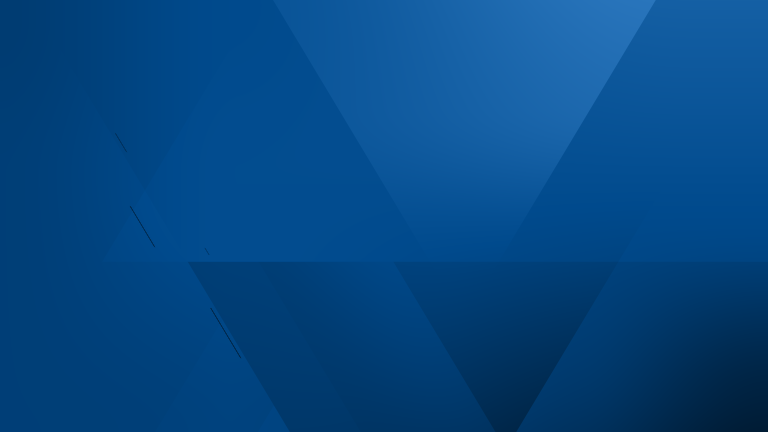
Reproduce this background procedurally as a Shadertoy shader.

```glsl
#define SLANT 0.6
#define HORIZON 0.606
#define BASE_TONE 0.235
#define LEFT_LIFT 0.055
#define PANEL_GAIN 0.010
#define SHADE_GAIN 0.050
#define CORNER_SHADE 0.070
#define SCRATCH_DEPTH 0.11

// Antialiased step in canvas-height units
float edge(float at, float value) {
    float w = 0.75 / iResolution.y;
    return smoothstep(at - w, at + w, value);
}

// Tone (the green level) to a blue ramp
vec3 blueRamp(float tone) {
    float light = tone - 0.29;
    return vec3(max(0.0, 0.95 * light), tone, min(1.9 * tone, 0.551 + 1.1 * light));
}

// Thin mark parallel to the falling diagonals
float scratch(float q, float depth, float offset, float from, float to) {
    float across = 1.0 - smoothstep(0.0006, 0.0024, abs(q - offset));
    return across * edge(from, depth) * (1.0 - edge(to, depth));
}

void mainImage(out vec4 fragColor, in vec2 fragCoord) {
    vec2 p = fragCoord / iResolution.y;
    p.x *= (16.0 / 9.0) * iResolution.y / iResolution.x;
    float x = p.x;
    float depth = 1.0 - p.y;

    // Diagonal coordinates: constant along falling and rising edges
    float q = x - SLANT * depth;
    float s = x + SLANT * depth;
    float below = edge(HORIZON, depth);
    float sink = max(0.0, (depth - HORIZON) / (1.0 - HORIZON));

    // Broad light from the upper right
    float tone = BASE_TONE + LEFT_LIFT * smoothstep(0.0, 0.55, x);
    tone += smoothstep(0.5, 1.6, x) * (0.085 - 0.2 * depth);

    // Large bright wedge
    float wedge = edge(0.632, q) * (1.0 - edge(1.518, s));
    float wedgeLight = 0.035 + 0.05 * smoothstep(0.6, 1.5, x);
    tone += wedge * wedgeLight * (1.0 - smoothstep(0.25, 0.65, depth));

    // Left panel and the small triangle above the horizon
    float leftPanel = 1.0 - edge(0.071, q);
    tone += leftPanel * PANEL_GAIN * smoothstep(0.05, 0.4, depth);
    tone += edge(0.600, s) * (1.0 - below) * PANEL_GAIN * smoothstep(0.0, 0.4, depth);
    tone -= leftPanel * 0.045 * smoothstep(0.4, 1.0, depth) * smoothstep(0.0, 0.5, x);
    tone += leftPanel * below * (0.006 * edge(0.959, s) + 0.010 * edge(1.197, s));

    // Shaded band below the horizon
    float band = below * (1.0 - leftPanel);
    tone -= band * (mix(SHADE_GAIN, 0.012, smoothstep(0.5, 1.1, x)) + 0.03 * sink);

    // Overlapping lower panels
    float middlePanel = 1.0 - edge(0.547, q);
    float rightPanel = edge(1.795, s);
    tone += band * middlePanel * 0.022 * smoothstep(0.235, 0.547, q);
    tone += band * (1.0 - edge(0.235, q)) * 0.007;
    tone -= band * (1.0 - middlePanel) * (1.0 - rightPanel) * 0.02 * sink;
    tone += rightPanel * 0.045 * smoothstep(0.4, 0.95, depth);

    // Dark lower right corner
    tone -= CORNER_SHADE * smoothstep(1.35, 1.78, x) * smoothstep(0.5, 0.9, depth);

    // Fine scratches along the left edge
    float marks = 0.6 * scratch(q, depth, 0.082, 0.308, 0.352);
    marks += scratch(q, depth, 0.015, 0.477, 0.572);
    marks += 0.6 * scratch(q, depth, 0.130, 0.574, 0.590);
    marks += scratch(q, depth, 0.060, 0.713, 0.829);
    tone -= SCRATCH_DEPTH * marks;

    fragColor = vec4(blueRamp(tone), 1.0);
}
```
